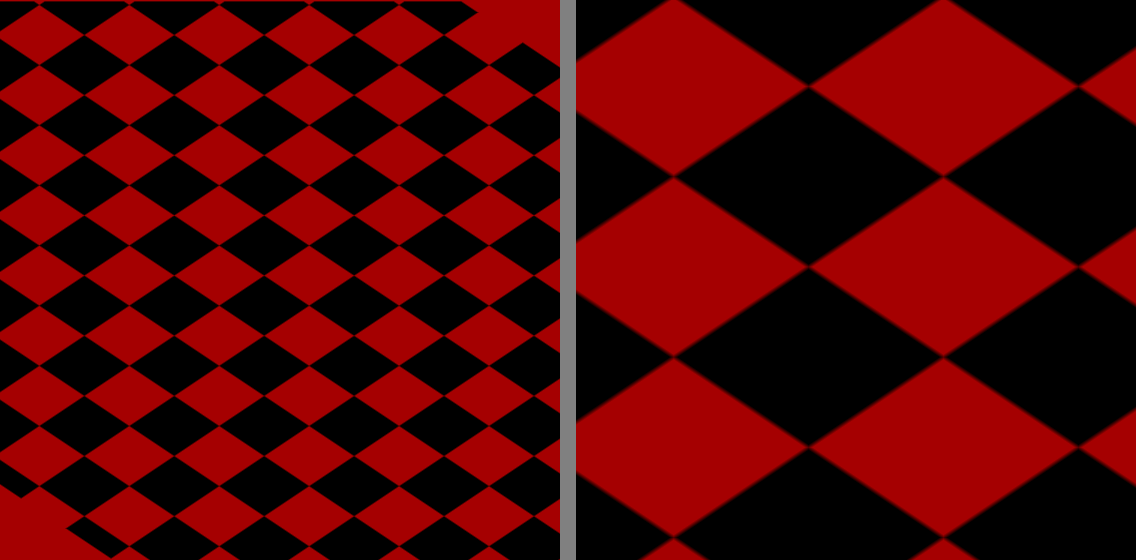
Left, the full canvas; right, a detail of the centre.
This pattern is drawn by a three.js fragment shader. Its source:

```glsl
// Harlequin check: flat red lozenges meeting point to point on black.
// A folded lattice gives each lozenge as an L1 distance; red also fills two
// corners cut off parallel to the lozenge sides, and a hairline along the top.

#define PERIOD vec2(0.1606, 0.1074)   // width and height of one lozenge
#define CENTER vec2(0.3915, 0.5078)   // middle of one red lozenge
#define CUT_LOW -5.906                // lower left cut, in lattice diagonals
#define CUT_HIGH 7.25                 // upper right cut, in lattice diagonals
#define TOP_LINE 0.0024               // thickness of the top hairline
#define EDGE 0.0028                   // width of the smoothed edges
#define RED vec3(0.647, 0.0, 0.002)
#define BLACK vec3(0.0)

varying vec2 vUv;

// Coverage of a shape from its signed distance, negative inside
float coverage(float dist) {
  return clamp(0.5 - dist / EDGE, 0.0, 1.0);
}

// Signed distance to the nearest lozenge, in lattice units
float lozenge(vec2 lattice) {
  vec2 cell = abs(fract(lattice + 0.5) - 0.5);
  return cell.x + cell.y - 0.5;
}

// Signed distance to the two cut corners, in lattice units
float cutCorners(vec2 lattice) {
  float diagonal = lattice.x + lattice.y;
  return min(diagonal - CUT_LOW, CUT_HIGH - diagonal);
}

void main() {
  vec2 lattice = (vUv - CENTER) / PERIOD;
  float toCanvas = 1.0 / length(1.0 / PERIOD);

  // Union of all the red parts
  float dist = min(lozenge(lattice), cutCorners(lattice)) * toCanvas;
  dist = min(dist, 1.0 - TOP_LINE - vUv.y);

  gl_FragColor = vec4(mix(BLACK, RED, coverage(dist)), 1.0);
}
```
